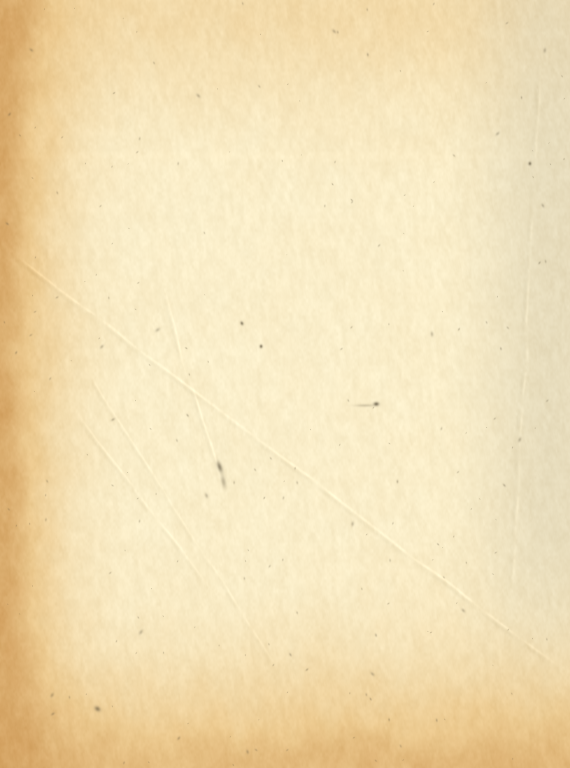
Write a Shadertoy shader that draws this texture.

```glsl
const vec3 CREAM = vec3(0.985, 0.940, 0.802);
const vec3 TAN = vec3(0.925, 0.790, 0.56);
const vec3 BROWN = vec3(0.82, 0.62, 0.365);
const vec3 GREY_BEIGE = vec3(0.885, 0.843, 0.722);
const vec3 INK = vec3(0.36, 0.32, 0.24);

float hash(vec2 p) {
    return fract(sin(dot(p, vec2(127.1, 311.7))) * 43758.5453);
}

float noise(vec2 p) {
    vec2 cell = floor(p), f = fract(p);
    f = f * f * (3.0 - 2.0 * f);
    float low = mix(hash(cell), hash(cell + vec2(1, 0)), f.x);
    float high = mix(hash(cell + vec2(0, 1)), hash(cell + vec2(1, 1)), f.x);
    return mix(low, high, f.y);
}

float fbm(vec2 p) {
    float sum = 0.0, weight = 0.5;
    for (int i = 0; i < 5; i++) {
        sum += weight * noise(p);
        p = mat2(0.8, 0.6, -0.6, 0.8) * p * 2.03 + 7.1;
        weight *= 0.5;
    }
    return sum;
}

float bell(float x, float width) {
    return exp(-x * x / (width * width));
}

// Worn fold: thin broken ridge with a soft shadow on one side
float crease(vec2 p, vec2 a, vec2 b, float width) {
    vec2 dir = normalize(b - a);
    float along = dot(p - a, dir), span = length(b - a);
    float side = dot(p - a, vec2(-dir.y, dir.x));
    side += 0.005 * (noise(vec2(along * 18.0, a.x * 90.0)) - 0.5);
    float fade = smoothstep(-0.01, 0.06, along) * smoothstep(span + 0.01, span - 0.06, along);
    float wear = smoothstep(0.1, 0.8, fbm(vec2(along * 45.0, a.y * 50.0 + side * 60.0)));
    return fade * wear * (bell(side, width) - 0.6 * bell(side + 2.4 * width, 1.5 * width));
}

// Soft elliptical mark, turned by angle
float mark(vec2 p, vec2 center, vec2 radius, float angle) {
    float c = cos(angle), s = sin(angle);
    vec2 q = mat2(c, -s, s, c) * (p - center) / radius;
    return exp(-dot(q, q));
}

// Sparse dots, one at most in each grid cell
float specks(vec2 p, float scale, float density, float seed) {
    vec2 cell = floor(p * scale);
    float chance = hash(cell + seed);
    vec2 center = 0.2 + 0.6 * vec2(hash(cell + seed + 3.7), hash(cell + seed + 9.2));
    vec2 radius = vec2(0.05, 0.08) * (0.6 + hash(cell + seed + 5.3));
    float tilt = 2.0 * hash(cell + seed + 1.9) - 1.0;
    return step(chance, density) * mark(fract(p * scale), center, radius, tilt);
}

// Warm staining fading inward from left, bottom and top
float stainAmount(vec2 p, float right) {
    vec2 q = p + 0.028 * (vec2(fbm(p * 9.0), fbm(p * 9.0 + 31.0)) - 0.48);
    float x = max(q.x, 0.0), y = max(q.y, 0.0);
    float left = 0.20 * bell(x, 0.03) + 0.66 * bell(x, 0.088);
    float bottom = 0.14 * bell(y, 0.04) + 0.58 * bell(y, 0.138);
    float top = 0.32 * bell(max(1.0 - q.y, 0.0), 0.14);
    float corner = 0.15 * bell(length(q - vec2(right, 0.0)), 0.25);
    return 1.0 - (1.0 - left) * (1.0 - bottom) * (1.0 - top) * (1.0 - corner);
}

vec3 stainColor(float amount) {
    vec3 light = mix(CREAM, TAN, clamp(amount / 0.6, 0.0, 1.0));
    return mix(light, BROWN, clamp((amount - 0.6) / 0.4, 0.0, 1.0));
}

void mainImage(out vec4 fragColor, in vec2 fragCoord) {
    vec2 p = fragCoord / iResolution.y;
    float right = iResolution.x / iResolution.y;

    // Aged paper tone
    float stain = stainAmount(p, right);
    float blotch = fbm(p * vec2(42.0, 26.0)) - 0.48;
    stain = clamp(stain + 0.025 + blotch * (0.09 + 0.20 * stain), 0.0, 1.0);
    vec3 color = stainColor(stain);
    float greying = smoothstep(right - 0.18, right - 0.02, p.x) * smoothstep(0.0, 0.35, p.y);
    color = mix(color, GREY_BEIGE, 0.78 * greying * (1.0 - 0.4 * stain));

    // Upright fibres, fine grain and a faint pale band
    float fibre = fbm(vec2(p.x * 165.0 + p.y * 18.0, p.y * 70.0)) - 0.48;
    float grain = noise(p * vec2(330.0, 230.0)) - 0.5;
    color += (fibre * 0.062 + grain * 0.022) * vec3(0.75, 0.9, 1.1);
    color += 0.008 * bell(p.y - 0.797, 0.006);

    // Folds
    float folds = crease(p, vec2(0.005, 0.678), vec2(0.73, 0.130), 0.0018);
    folds += crease(p, vec2(0.212, 0.630), vec2(0.248, 0.497), 0.0015);
    folds += crease(p, vec2(0.246, 0.515), vec2(0.290, 0.365), 0.0015);
    folds += 0.8 * crease(p, vec2(0.095, 0.468), vec2(0.275, 0.232), 0.0016);
    folds += 0.7 * crease(p, vec2(0.110, 0.525), vec2(0.365, 0.125), 0.0015);
    folds += 0.8 * crease(p, vec2(0.705, 0.920), vec2(0.668, 0.220), 0.0018);
    color += 0.056 * folds;

    // Scattered flecks and the larger dark marks
    float dirt = 0.28 * specks(p, 36.0, 0.05, 2.0) + 0.22 * specks(p, 58.0, 0.07, 17.0);
    dirt += 0.60 * mark(p, vec2(0.286, 0.392), vec2(0.003, 0.007), 0.35);
    dirt += 0.32 * mark(p, vec2(0.291, 0.373), vec2(0.003, 0.008), 0.2);
    dirt += 0.70 * mark(p, vec2(0.490, 0.474), vec2(0.0035, 0.0026), 0.0);
    dirt += 0.22 * mark(p, vec2(0.475, 0.472), vec2(0.012, 0.002), 0.0);
    dirt += 0.60 * mark(p, vec2(0.315, 0.579), vec2(0.002, 0.0026), 0.4);
    dirt += 0.65 * mark(p, vec2(0.340, 0.549), vec2(0.002, 0.0024), 0.0);
    dirt += 0.55 * mark(p, vec2(0.127, 0.077), vec2(0.004, 0.003), -0.6);
    dirt += 0.60 * mark(p, vec2(0.690, 0.787), vec2(0.002, 0.0024), 0.0);
    color = mix(color, INK, min(dirt, 0.85));

    fragColor = vec4(clamp(color, 0.0, 1.0), 1.0);
}
```
